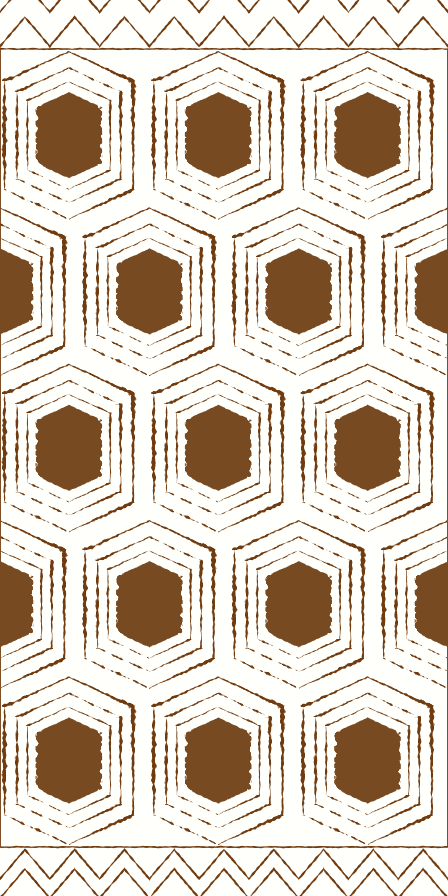
Give the GLSL for this pattern, as a Shadertoy shader.

```glsl
const float COLUMNS = 3.0;      // the canvas is 3 tiles wide and 6 tall
const float ROW_PITCH = 1.047;
const float BORDER_Y = 0.328;
const float EDGE_SLOPE = 0.46;
const float TIP_RATIO = 1.3;

vec2 hash2(vec2 cell) {
    vec2 h = vec2(dot(cell, vec2(127.1, 311.7)), dot(cell, vec2(269.5, 183.3)));
    return fract(sin(h) * 43758.5);
}

// Distance to the nearest scattered point
float cellular(vec2 p) {
    vec2 base = floor(p);
    float nearest = 2.0;
    for (int j = -1; j <= 1; j++) {
        for (int i = -1; i <= 1; i++) {
            vec2 cell = base + vec2(i, j);
            nearest = min(nearest, length(cell + hash2(cell) - p));
        }
    }
    return nearest;
}

float waver(float t) {
    return 0.6 * sin(t * 37.0) + 0.3 * sin(t * 83.0 + 1.7) + 0.2 * sin(t * 171.0 + 4.1);
}

float coverage(float dist, float pixel) {
    return clamp(0.5 - dist / pixel, 0.0, 1.0);
}

// Tall hexagon with upright sides
float hexagon(vec2 p, float radius) {
    p = abs(p);
    float slope = (p.y + EDGE_SLOPE * p.x - TIP_RATIO * radius) / length(vec2(1.0, EDGE_SLOPE));
    return max(p.x - radius, slope);
}

// Half width of the dry brush, different on each of the six edges
float brushWidth(vec2 p, float radius, float ring, float grain) {
    float shoulder = (TIP_RATIO - EDGE_SLOPE) * radius;
    float t = clamp(p.y / shoulder, -1.0, 1.0);
    float u = clamp(abs(p.x) / radius, 0.0, 1.0);
    bool right = p.x > 0.0;
    bool upper = p.y > 0.0;
    float width;
    if (abs(p.y) < shoulder) {
        width = right ? mix(0.006, 0.013, smoothstep(-0.6, 0.8, t))
                      : 0.002 + 0.011 * (1.0 - t * t);
    } else if (upper) {
        width = mix(0.004, 0.012, u * u);
        if (right && ring == 1.0) width = 0.004 + 0.006 * waver(p.x * 1.5);
    } else {
        width = right ? mix(0.002, 0.012, u) : 0.004 + 0.006 * waver(p.x * 1.3 + ring);
    }
    return width * mix(0.55, 1.0, ring * 0.5) * (1.55 - 1.4 * grain);
}

// Three brushed outlines
float outlines(vec2 p, float grain, float pixel) {
    float ink = 0.0;
    for (int i = 0; i < 3; i++) {
        float ring = float(i);
        float radius = 0.277 + 0.07 * ring + 0.007 * ring * (ring - 1.0);
        float wobble = 0.0025 * waver(p.x + p.y);
        float width = brushWidth(p, radius, ring, grain);
        float line = coverage(abs(hexagon(p, radius) + wobble) - width, pixel);
        ink = max(ink, line * smoothstep(0.0, 0.003, width));
    }
    return ink;
}

// Solid core with nicks along its upright sides
float core(vec2 p, float grain, float pixel) {
    float sideWear = smoothstep(0.16, 0.22, abs(p.x));
    float nick = mix(0.008, 0.04, sideWear) * max(grain - 0.3, 0.0);
    return coverage(hexagon(p, 0.223) + nick, pixel);
}

float zigzag(vec2 p, float valley, float width, float pixel) {
    float rise = 0.195;
    float ramp = 1.0 - abs(2.0 * fract(p.x * COLUMNS) - 1.0);
    float steepness = 2.0 * rise * COLUMNS;
    float dist = abs(p.y - valley - rise * ramp) / length(vec2(1.0, steepness));
    return coverage(dist - width, pixel);
}

void mainImage(out vec4 fragColor, in vec2 fragCoord) {
    float pixel = COLUMNS / iResolution.x;
    vec2 p = fragCoord * pixel;
    float height = iResolution.y * pixel;
    float wear = cellular(p * 23.0);
    float lines = 0.0;
    float fill = 0.0;

    // Staggered hexagon rows
    for (int row = 0; row < 5; row++) {
        float shift = row % 2 == 0 ? 0.461 : 0.0;
        vec2 local = p - vec2(shift, 0.5 * height + ROW_PITCH * float(row - 2));
        local.x = fract(local.x + 0.5) - 0.5;
        float grain = cellular(local * vec2(34.0, 25.0));
        lines = max(lines, outlines(local, grain, pixel));
        fill = max(fill, core(local, grain, pixel));
    }
    float borderDist = min(p.y, height - p.y) - BORDER_Y;
    float field = coverage(-borderDist, pixel);
    lines *= field;
    fill *= field;

    // Frame lines
    float frameWidth = 0.007 - 0.004 * wear;
    lines = max(lines, coverage(abs(borderDist + 0.002 * waver(p.x)) - frameWidth, pixel));
    lines = max(lines, field * coverage(min(p.x, COLUMNS - p.x) - 0.006, pixel));

    // Paired zigzags in both end bands
    float zigWidth = 0.009 - 0.007 * wear;
    bool top = p.y > 0.5 * height;
    float valley = top ? height - 0.31 : 0.115;
    float step2 = top ? 0.23 : -0.13;
    float zigs = max(zigzag(p, valley, zigWidth, pixel), zigzag(p, valley + step2, zigWidth, pixel));
    lines = max(lines, zigs * (1.0 - field));

    vec3 paper = vec3(1.0, 1.0, 0.99);
    vec3 lineInk = vec3(0.44, 0.23, 0.06);
    vec3 coreInk = vec3(0.47, 0.29, 0.13);
    vec3 color = mix(mix(paper, lineInk, lines), coreInk, fill);
    fragColor = vec4(color, 1.0);
}
```
